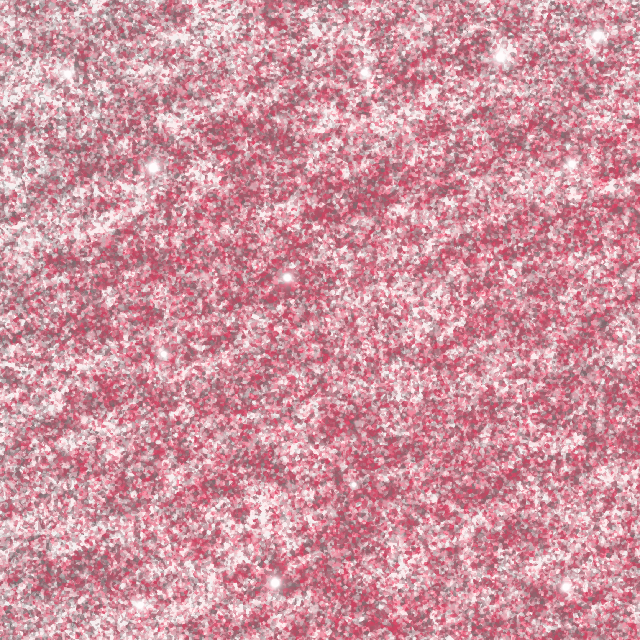
Write a WebGL 2 fragment shader that draws this texture.

```glsl
#version 300 es
precision highp float;
// Rose glitter: two layers of soft cellular grains over slanted clumpy noise
// give a tone that is looked up in a pink ramp. Pale irregular flakes, tiny
// glints and a few glowing sparkles lie on top.

#define GRAIN_SCALE 145.0
#define FINE_SCALE 250.0
#define FLAKE_SCALE 66.0
#define GLINT_SCALE 135.0
#define SPARKLE_SCALE 6.0
#define FLAKE_CHANCE 0.17
#define GLINT_CHANCE 0.10
#define SPARKLE_CHANCE 0.38
#define SLANT 0.35
#define CONTRAST 2.1
#define TONE_SHIFT -0.12
#define HUE_VARIATION 1.1

uniform vec2 u_resolution;
out vec4 fragColor;

float hash(vec2 p) {
    return fract(sin(dot(p, vec2(127.1, 311.7))) * 43758.55);
}

vec2 hash2(vec2 p) {
    return vec2(hash(p), hash(p + 57.3));
}

float valueNoise(vec2 p) {
    vec2 cell = floor(p), f = fract(p);
    f = f * f * (3.0 - 2.0 * f);
    float low = mix(hash(cell), hash(cell + vec2(1, 0)), f.x);
    float high = mix(hash(cell + vec2(0, 1)), hash(cell + vec2(1, 1)), f.x);
    return mix(low, high, f.y);
}

// Cellular grains with blended edges: x is tone, y is hue, both about zero
vec2 grains(vec2 p) {
    vec2 cell = floor(p), sum = vec2(0.0);
    float total = 0.0;
    for (int y = -1; y <= 1; y++)
    for (int x = -1; x <= 1; x++) {
        vec2 id = cell + vec2(x, y);
        vec2 offset = id + hash2(id) - p;
        float weight = exp(-16.0 * dot(offset, offset));
        sum += weight * hash2(id + 19.7);
        total += weight;
    }
    return sum / max(total, 1e-6) - 0.5;
}

// Scattered chips with uneven outlines; result is coverage
float chips(vec2 p, float chance, float softness) {
    vec2 cell = floor(p);
    float cover = 0.0;
    for (int y = -1; y <= 1; y++)
    for (int x = -1; x <= 1; x++) {
        vec2 id = cell + vec2(x, y);
        vec2 d = p - id - hash2(id + 3.1);
        float seed = hash(id + 41.9);
        float angle = atan(d.y, d.x);
        float radius = mix(0.16, 0.46, hash(id + 8.6));
        radius *= 1.0 + 0.2 * sin(2.0 * angle + 40.0 * seed)
                      + 0.13 * sin(5.0 * angle + 90.0 * seed);
        float inside = 1.0 - smoothstep(-softness, softness, length(d) - radius);
        float strength = 0.6 + 0.4 * hash(id + 71.3);
        cover = max(cover, inside * strength * step(hash(id + 23.4), chance));
    }
    return cover;
}

// Bright core with a faint halo
float sparkles(vec2 p) {
    vec2 id = floor(p);
    vec2 d = fract(p) - mix(vec2(0.3), vec2(0.7), hash2(id + 5.2));
    float size = mix(0.022, 0.048, hash(id + 14.8));
    float r = length(d) / size;
    float glow = exp(-0.8 * r * r) + 0.4 * exp(-0.16 * r * r);
    return min(glow, 1.0) * step(hash(id + 33.6), SPARKLE_CHANCE);
}

// Dark rose to near white, spaced by the area each colour covers
vec3 roseRamp(float t) {
    vec3 c = mix(vec3(0.65, 0.33, 0.40), vec3(0.73, 0.41, 0.48), clamp(t / 0.10, 0.0, 1.0));
    c = mix(c, vec3(0.75, 0.50, 0.55), smoothstep(0.10, 0.31, t));
    c = mix(c, vec3(0.86, 0.58, 0.64), smoothstep(0.31, 0.52, t));
    c = mix(c, vec3(0.85, 0.65, 0.69), smoothstep(0.52, 0.72, t));
    c = mix(c, vec3(0.92, 0.78, 0.80), smoothstep(0.72, 0.89, t));
    return mix(c, vec3(0.98, 0.93, 0.935), smoothstep(0.89, 0.98, t));
}

void main() {
    vec2 p = gl_FragCoord.xy / min(u_resolution.x, u_resolution.y);
    float pixel = 1.0 / min(u_resolution.x, u_resolution.y);
    vec2 along = vec2(cos(SLANT), sin(SLANT));
    vec2 q = vec2(dot(p, along), dot(p, vec2(-along.y, along.x)));

    // Tone from grains, clumps, slanted streaks and pale outer areas
    vec2 grain = grains(p * GRAIN_SCALE);
    vec2 fine = grains(p * FINE_SCALE + 31.0);
    float clump = valueNoise(q * vec2(38.0, 62.0)) - 0.5;
    float streak = valueNoise(q * vec2(11.0, 27.0) + 7.0) - 0.5;
    float pale = smoothstep(0.35, 0.95, length(p - vec2(0.68, 0.38)));
    float z = 2.2 * grain.x + 2.1 * fine.x + 1.9 * clump + 1.3 * streak;
    z += 0.45 * (pale - 0.35) + TONE_SHIFT;
    float tone = 1.0 / (1.0 + exp(-CONTRAST * z));

    // Reflective chips gather where the clumps are light
    float gather = clamp(1.0 + 1.6 * clump + 1.4 * streak, 0.2, 2.0);
    float flake = chips(p * FLAKE_SCALE, FLAKE_CHANCE * gather, 0.06 + pixel * FLAKE_SCALE);
    float glint = chips(p * GLINT_SCALE + 11.0, GLINT_CHANCE, 0.06 + pixel * GLINT_SCALE * 0.7);
    tone = mix(tone, 0.97, max(0.8 * flake, 0.9 * glint));

    // Hot pink and dusty grains, then sparkles
    vec3 color = roseRamp(tone);
    float grey = dot(color, vec3(0.3, 0.59, 0.11));
    float saturation = 1.05 + HUE_VARIATION * (grain.y + 0.6 * fine.y) - 0.35 * pale;
    color = mix(vec3(grey), color, max(saturation, 0.15));
    color = mix(color, vec3(1.0, 0.985, 0.99), sparkles(p * SPARKLE_SCALE));
    fragColor = vec4(clamp(color, 0.0, 1.0), 1.0);
}
```
